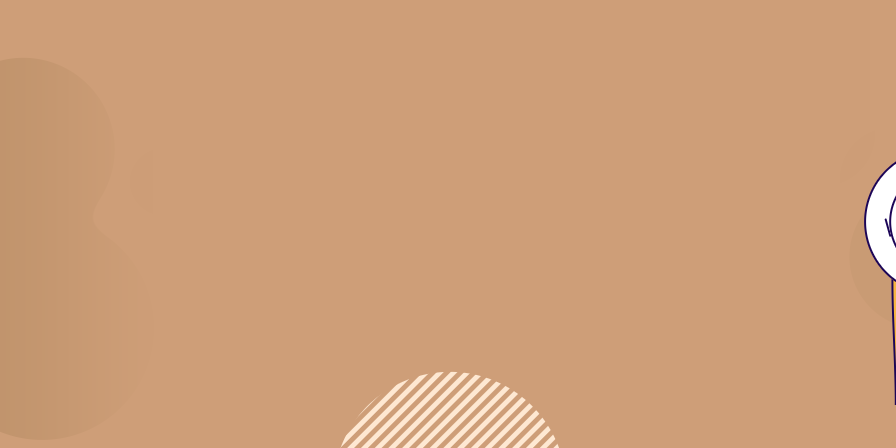
A Shadertoy shader for this background:

```glsl
#define BASE vec3(0.808, 0.620, 0.470)
#define SHADE vec3(0.755, 0.580, 0.425)
#define CREAM vec3(0.995, 0.910, 0.825)
#define NAVY vec3(0.110, 0.020, 0.340)
#define YELLOW vec3(0.960, 0.710, 0.250)
#define STRIPE_PERIOD 0.0217
#define STRIPE_FILL 0.5
#define BLOB_BLEND 0.07
#define LINE_HALF 0.0022

float circle(vec2 p, vec2 center, float radius) {
    return length(p - center) - radius;
}

float segment(vec2 p, vec2 a, vec2 b) {
    vec2 ab = b - a;
    return length(p - a - ab * clamp(dot(p - a, ab) / dot(ab, ab), 0.0, 1.0));
}

float smoothUnion(float a, float b, float k) {
    float h = max(k - abs(a - b), 0.0) / k;
    return min(a, b) - 0.25 * k * h * h;
}

// Antialiased coverage of a signed distance
float cover(float d) {
    return clamp(0.5 - d * iResolution.y, 0.0, 1.0);
}

void mainImage(out vec4 fragColor, in vec2 fragCoord) {
    // Canvas height is one unit
    vec2 p = fragCoord / iResolution.y;
    p.x += 1.0 - 0.5 * iResolution.x / iResolution.y;
    vec3 color = BASE;

    // Left blob, fading towards its right edge
    float blob = smoothUnion(circle(p, vec2(0.052, 0.667), 0.204),
                             circle(p, vec2(0.094, 0.268), 0.250), BLOB_BLEND);
    float fade = 1.0 - smoothstep(-0.05, 0.37, p.x);
    color = mix(color, SHADE, cover(blob) * (0.06 + 0.94 * fade));

    // Faint half disc beside the blob
    float halfDisc = max(circle(p, vec2(0.365, 0.594), 0.075), p.x - 0.342);
    color = mix(color, SHADE, 0.10 * cover(halfDisc));

    // Striped disc on the lower edge
    float disc = circle(p, vec2(1.004, -0.090), 0.260);
    float across = (p.x - p.y) * 0.70711;
    float stripe = abs(fract(across / STRIPE_PERIOD) - 0.5) - 0.5 * STRIPE_FILL;
    color = mix(color, CREAM, cover(disc) * cover(stripe * STRIPE_PERIOD));

    // Faint disc and leaf on the right
    color = mix(color, SHADE, 0.35 * cover(circle(p, vec2(2.057, 0.427), 0.161)));
    float leaf = max(circle(p, vec2(1.838, 0.700), 0.115),
                     circle(p, vec2(1.990, 0.600), 0.115));
    color = mix(color, SHADE, 0.10 * cover(leaf));

    // Yellow strip with a dark side line
    float side = mix(1.9995, 1.992, smoothstep(0.096, 0.375, p.y));
    float strip = max(side - p.x, abs(p.y - 0.236) - 0.140);
    color = mix(color, YELLOW, cover(strip));
    color = mix(color, NAVY, cover(max(abs(p.x - side) - LINE_HALF,
                                       abs(p.y - 0.236) - 0.140)));

    // Outlined white form and its inner curl
    float form = circle(p, vec2(2.092, 0.505), 0.161);
    float curl = abs(circle(p, vec2(2.107, 0.505), 0.120));
    float tick = segment(p, vec2(1.977, 0.510), vec2(1.987, 0.474));
    color = mix(color, vec3(1.0), cover(form));
    color = mix(color, NAVY, cover(min(abs(form), min(curl, tick)) - LINE_HALF));

    fragColor = vec4(color, 1.0);
}
```
